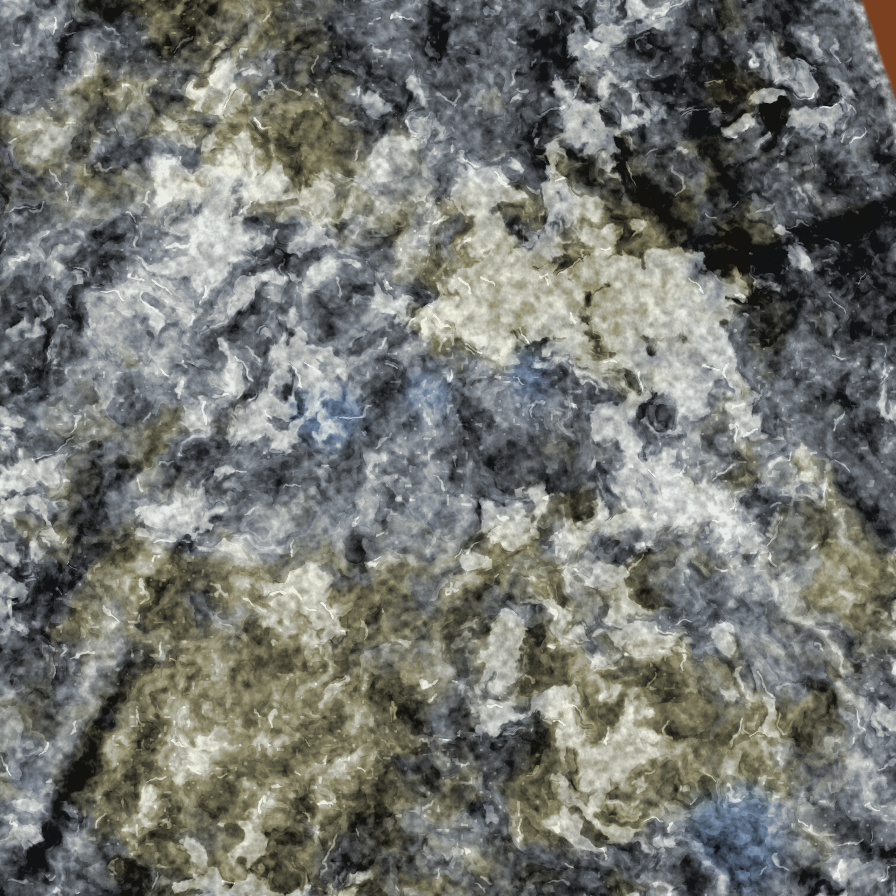
Reproduce this texture procedurally as a Shadertoy shader.

```glsl
// Rough metamorphic rock: dark grey and olive grains, chalky white crusts, blue patches.
// Warped noise and soft Voronoi flakes set the tone; broad masks place crusts, tints,
// veins and a diagonal fracture; small random needles add glints.
#define BASE_TONE 0.41
#define GRAIN_SCALE 46.0
#define FINE_SCALE 105.0
#define CRUST_LEVEL 0.66
#define CRUST_TONE 0.75
#define NEEDLE_SCALE 34.0
#define WARP 0.07
#define OLIVE vec3(1.07, 1.03, 0.76)
#define COOL vec3(0.95, 1.00, 1.06)
#define BLUE vec3(0.80, 0.99, 1.24)
#define RUST vec3(0.48, 0.25, 0.12)

float hash(vec2 p) {
    return fract(sin(dot(p, vec2(127.1, 311.7))) * 43758.5453);
}

vec2 hash2(vec2 p) {
    return vec2(hash(p), hash(p + 57.3));
}

float noise(vec2 p) {
    vec2 i = floor(p), f = fract(p);
    f = f * f * (3.0 - 2.0 * f);
    return mix(mix(hash(i), hash(i + vec2(1, 0)), f.x),
               mix(hash(i + vec2(0, 1)), hash(i + vec2(1, 1)), f.x), f.y);
}

float fbm(vec2 p) {
    float sum = 0.0, amp = 0.533;
    for (int i = 0; i < 4; i++) {
        sum += amp * noise(p);
        p = mat2(1.6, 1.2, -1.2, 1.6) * p + 7.3;
        amp *= 0.5;
    }
    return sum;
}

// Random tone per Voronoi cell, with softened borders
float flakes(vec2 p) {
    vec2 cell = floor(p);
    float sum = 0.0, total = 0.0;
    for (int y = -1; y <= 1; y++)
    for (int x = -1; x <= 1; x++) {
        vec2 c = cell + vec2(x, y);
        vec2 d = c + hash2(c) - p;
        float w = exp(-26.0 * dot(d, d)) + 1e-6;
        sum += w * hash(c + 19.7);
        total += w;
    }
    return sum / total;
}

float segment(vec2 p, vec2 a, vec2 b) {
    vec2 ab = b - a;
    return length(p - a - ab * clamp(dot(p - a, ab) / dot(ab, ab), 0.0, 1.0));
}

float spot(vec2 p, vec2 centre, float radius) {
    vec2 d = (p - centre) / radius;
    return exp(-dot(d, d));
}

// Noise drawn out along a direction
float streaks(vec2 p, vec2 dir) {
    return fbm(vec2(dot(p, dir) * 13.0, dot(p, vec2(-dir.y, dir.x)) * 34.0));
}

// Sparse bright slivers, one candidate per cell
float needles(vec2 p) {
    vec2 cell = floor(p);
    float glint = 0.0;
    for (int y = -1; y <= 1; y++)
    for (int x = -1; x <= 1; x++) {
        vec2 c = cell + vec2(x, y);
        float angle = 6.283 * hash(c + 3.1);
        vec2 arm = vec2(cos(angle), sin(angle)) * mix(0.08, 0.35, hash(c + 8.4));
        vec2 mid = c + hash2(c + 31.0);
        float line = 1.0 - smoothstep(0.02, 0.09, segment(p, mid - arm, mid + arm));
        glint = max(glint, line * step(0.72, hash(c + 71.0)));
    }
    return glint;
}

void mainImage(out vec4 fragColor, in vec2 fragCoord) {
    vec2 p = fragCoord / iResolution.xy;
    vec2 bend = vec2(fbm(p * 9.0), fbm(p * 9.0 + 17.0)) - 0.5;
    vec2 ruffle = vec2(fbm(p * 48.0 + 5.0), fbm(p * 48.0 + 29.0)) - 0.5;
    vec2 q = p + WARP * bend + 0.028 * ruffle;
    float fine = fbm(p * 135.0) - 0.5;

    // Mineral grain, leaning one way on the left and the other on the right
    float lean = smoothstep(0.35, 0.65, p.x + 0.6 * bend.x);
    float grain = mix(streaks(q, vec2(0.5, 0.866)), streaks(q, vec2(0.6, -0.8)), lean) - 0.5;
    float tone = BASE_TONE + 0.45 * (fbm(q * 5.0) - 0.5) + 0.75 * grain
               + 0.21 * (flakes(q * GRAIN_SCALE) - 0.5)
               + 0.18 * (flakes(q * FINE_SCALE) - 0.5) + 0.42 * fine;

    // Diagonal fracture with a smeared face and a darker block above it
    vec2 along = vec2(0.757, -0.654), across = vec2(0.654, 0.757);
    vec2 r = p - vec2(0.34, 1.0) + 0.03 * bend;
    float side = dot(r, across), run = dot(r, along);
    float face = smoothstep(-0.008, 0.004, side) * (1.0 - smoothstep(0.012, 0.05, side));
    float smear = 0.42 + 0.4 * (fbm(vec2(run * 9.0, side * 110.0)) - 0.5) + 0.4 * fine;
    tone = mix(tone, smear, 0.7 * face);
    tone -= 0.07 * smoothstep(0.02, 0.07, side);

    // Chalky crusts, gathered in a band and beside the fracture
    float band = 0.16 * exp(-pow(segment(p, vec2(0.32, 0.66), vec2(0.72, 0.64)) / 0.08, 2.0))
               + 0.09 * exp(-pow((side + 0.03) / 0.04, 2.0)) * smoothstep(0.2, 0.4, run)
               + 0.10 * spot(p, vec2(0.66, 0.22), 0.10) + 0.13 * spot(p, vec2(0.98, 0.53), 0.07);
    float blue = spot(p, vec2(0.59, 0.565), 0.05) + spot(p, vec2(0.48, 0.56), 0.045)
               + spot(p, vec2(0.37, 0.54), 0.04) + spot(p, vec2(0.82, 0.06), 0.06);
    float field = fbm(q * 9.0 + 41.0) + 0.55 * (fbm(q * 52.0) - 0.5) + 0.3 * grain + band;
    float crust = smoothstep(CRUST_LEVEL - 0.05, CRUST_LEVEL + 0.05, field - 0.12 * blue);

    // Pale vein at lower left, with a shadow on its right
    vec2 v = p + 0.05 * bend + 0.01 * ruffle;
    float vein = segment(v, vec2(0.0, 0.07), vec2(0.2, 0.41));
    float shade = segment(v, vec2(0.03, 0.05), vec2(0.16, 0.27));
    tone -= 0.2 * (1.0 - smoothstep(0.004, 0.018, shade));
    crust = max(crust, 0.6 * (1.0 - smoothstep(0.008, 0.02, vein)));
    float chalk = CRUST_TONE + 0.35 * (tone - BASE_TONE) + 0.35 * fine;
    tone = mix(tone, chalk, 0.92 * crust);

    // Dark crack at the right, dust and glints
    float crack = segment(v, vec2(0.79, 0.69), vec2(1.02, 0.78));
    tone -= 0.25 * (1.0 - smoothstep(0.003, 0.025, crack));
    float dust = smoothstep(0.80, 0.95, noise(p * 190.0)) * smoothstep(0.35, 0.6, fbm(p * 11.0));
    tone += 0.20 * dust * (1.0 - crust) + 0.26 * needles(q * NEEDLE_SCALE);
    tone = clamp(tone, 0.07, 0.92);

    // Tints: olive and cool regions, blue patches, nearly neutral crusts
    float olive = fbm(q * 6.0 + 83.0) + 0.5 * (fbm(q * 30.0 + 11.0) - 0.5)
                + 0.14 * spot(p, vec2(0.3, 0.13), 0.16) + 0.16 * spot(p, vec2(0.62, 0.4), 0.1);
    vec3 tint = mix(COOL, OLIVE, 0.9 * smoothstep(0.42, 0.74, olive));
    tint = mix(tint, BLUE, 0.8 * smoothstep(0.25, 0.8, blue + 1.2 * bend.y));
    tint = mix(tint, vec3(1.0, 1.01, 0.98), 0.8 * smoothstep(0.5, 0.72, tone));
    vec3 color = tone * tint;

    // Pale rim and rust-coloured backdrop in the upper right corner
    float corner = dot(p - vec2(0.957, 1.0), vec2(0.949, 0.314)) + 0.02 * bend.x;
    color = mix(color, vec3(0.66, 0.67, 0.67) + fine, 0.7 * smoothstep(-0.016, -0.006, corner));
    color = mix(color, RUST, smoothstep(-0.002, 0.004, corner));
    fragColor = vec4(clamp(color, 0.0, 1.0), 1.0);
}
```
